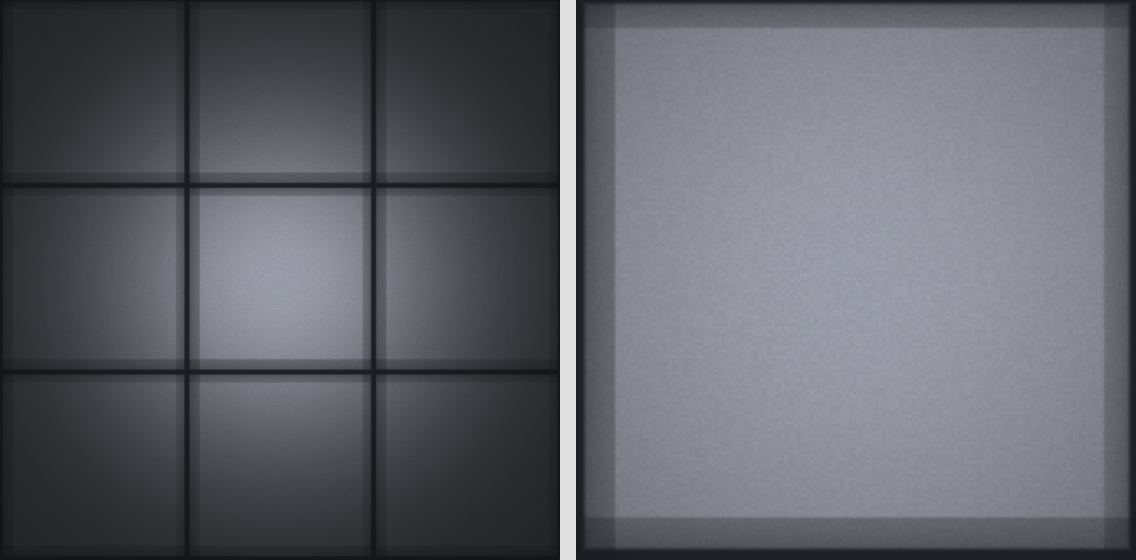
Left: the whole. Right: its middle third, enlarged.
Write a Shadertoy shader that draws this pattern.

```glsl
float hash(vec2 p) {
    vec3 q = fract(vec3(p.xyx) * 0.1031);
    q += dot(q, q.yzx + 33.33);
    return fract((q.x + q.y) * q.z);
}

// 1 within the given width of each edge, 0 further in
vec4 edgeBand(vec4 edgeDist, vec4 width, float blur) {
    return 1.0 - smoothstep(width - blur, width + blur, edgeDist);
}

// Broad light falling on the middle of the panel
float spotlight(vec2 uv) {
    vec2 d = uv - 0.5;
    return exp(-9.0 * dot(d, d));
}

void mainImage(out vec4 fragColor, in vec2 fragCoord) {
    vec2 uv = fragCoord / iResolution.xy;
    vec2 cell = floor(uv * 3.0);
    vec2 p = fract(uv * 3.0);
    float pixel = 3.0 / iResolution.y;

    // Face: light, slight difference between tiles, fine grain
    float glow = spotlight(uv);
    float face = 0.135 + 0.47 * glow;
    face *= 0.985 + 0.03 * hash(cell + 7.0);
    vec2 grainCell = floor(uv * 512.0);
    float grain = hash(grainCell) - 0.5;
    float brushed = hash(vec2(floor(uv.x * 64.0), grainCell.y) + 91.0) - 0.5;
    face *= 1.0 + 0.045 * grain + 0.008 * brushed;

    // Bevels: overlapping translucent bands, ordered left, right, bottom, top
    vec4 edgeDist = vec4(p.x, 1.0 - p.x, p.y, 1.0 - p.y);
    vec4 bevelWidth = vec4(0.070, 0.057, 0.076, 0.050);
    vec4 bevel = edgeBand(edgeDist, bevelWidth, max(pixel, 0.004));
    vec4 slope = 1.0 + 0.6 * clamp(1.0 - edgeDist / bevelWidth, 0.0, 1.0);
    vec4 shade = 1.0 - bevel * slope * vec4(0.25, 0.20, 0.26, 0.20) * mix(0.4, 1.0, glow);
    face *= shade.x * shade.y * shade.z * shade.w;

    // Grooves: a dark joint with a soft shadow on both sides
    vec4 joint = edgeBand(edgeDist, vec4(0.015, 0.012, 0.020, 0.006), max(pixel, 0.006));
    float groove = max(max(joint.x, joint.y), max(joint.z, joint.w));
    vec4 fall = exp(-edgeDist * 70.0);
    face *= 1.0 - 0.22 * max(max(fall.x, fall.y), max(fall.z, fall.w));

    vec3 color = face * vec3(0.98, 1.0, 1.075);
    color = mix(color, vec3(0.085, 0.088, 0.105) * (0.9 + 0.4 * glow), 0.88 * groove);
    fragColor = vec4(color, 1.0);
}
```
